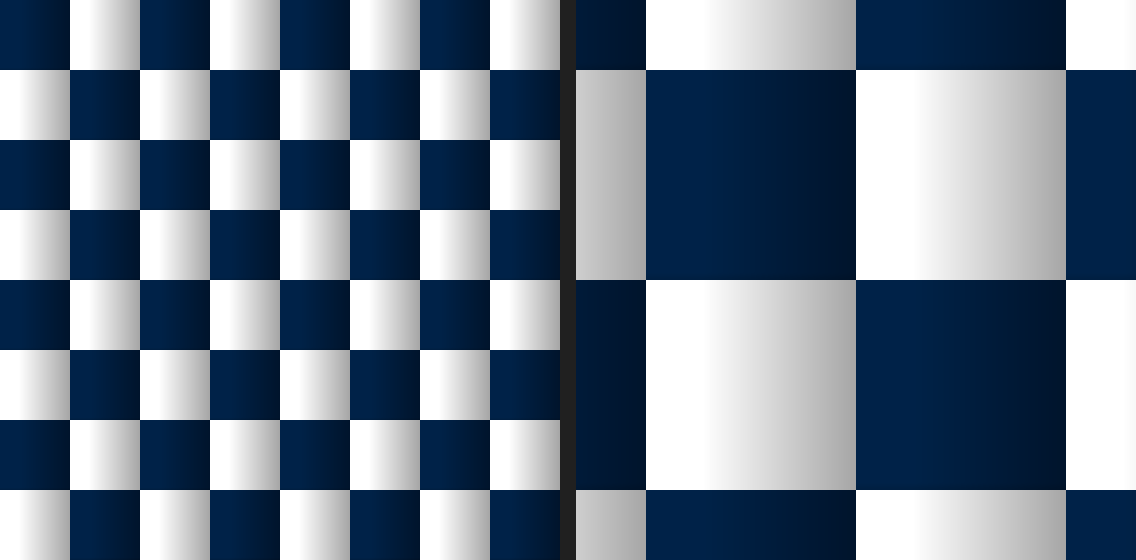
Left: the whole. Right: its middle third, enlarged.
Reproduce this pattern procedurally as a three.js fragment shader.

```glsl
varying vec2 vUv;

const float CELLS = 8.0;                        // squares across and up
const vec3 WHITE_LIT = vec3(1.0);
const vec3 WHITE_SHADE = vec3(0.65);
const vec3 NAVY_LIT = vec3(0.0, 0.135, 0.283);
const vec3 NAVY_SHADE = vec3(0.0, 0.078, 0.172);
const float SHADE_START = 0.27;                 // flat part of each square
const float RIM_WIDTH = 0.04;                   // faint dark foot of navy squares
const float RIM_DEPTH = 0.1;

// Colour of one square; local runs from 0 to 1 inside it.
vec3 squareColor(vec2 cell, vec2 local) {
  local = clamp(local, 0.0, 1.0);
  float navy = mod(cell.x + cell.y, 2.0);
  float shade = clamp((local.x - SHADE_START) / (1.0 - SHADE_START), 0.0, 1.0);
  float rim = RIM_DEPTH * (1.0 - smoothstep(0.0, RIM_WIDTH, local.y));
  vec3 white = mix(WHITE_LIT, WHITE_SHADE, shade);
  vec3 blue = mix(NAVY_LIT, NAVY_SHADE, shade) * (1.0 - rim);
  return mix(white, blue, navy);
}

void main() {
  vec2 p = vUv * CELLS;
  vec2 corner = floor(p + 0.5);
  vec2 offset = p - corner;

  // Coverage of the squares right of and above the nearest corner.
  vec2 cover = clamp(offset / max(fwidth(p), vec2(1e-5)) + 0.5, 0.0, 1.0);

  // Blend the four squares that meet at the corner.
  vec3 color = vec3(0.0);
  for (int j = 0; j < 2; j++) {
    for (int i = 0; i < 2; i++) {
      vec2 side = vec2(float(i), float(j));
      vec2 cell = corner + side - 1.0;
      vec2 weight = mix(1.0 - cover, cover, side);
      color += squareColor(cell, p - cell) * weight.x * weight.y;
    }
  }
  gl_FragColor = vec4(color, 1.0);
}
```
